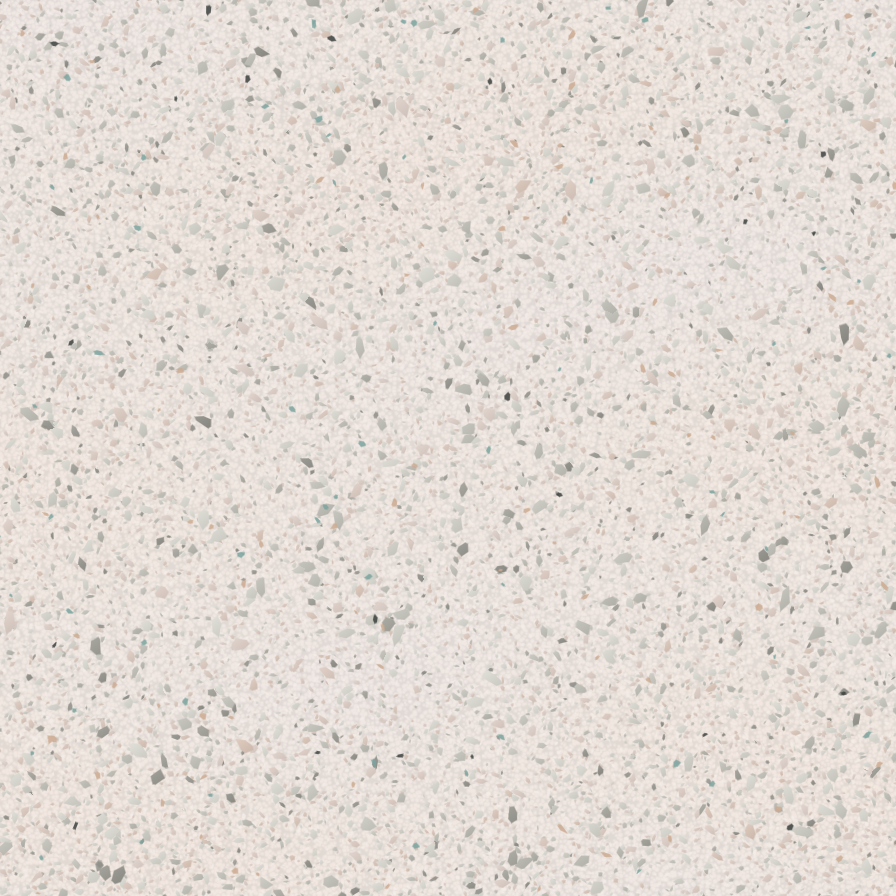
Reproduce this texture procedurally as a three.js fragment shader.

```glsl
varying vec2 vUv;

const float TAU = 6.2832;
const float EDGE = 0.0011; // half width of a soft grain edge, in canvas units

const vec3 CREAM = vec3(0.945, 0.908, 0.886);
const vec3 PASTE = vec3(0.880, 0.851, 0.829);
const vec3 CHALK = vec3(0.960, 0.932, 0.915);
const vec3 PINK_SAND = vec3(0.850, 0.800, 0.775);
const vec3 PALE_GREY = vec3(0.835, 0.832, 0.805);
const vec3 MID_GREY = vec3(0.730, 0.730, 0.700);
const vec3 DARK_GREY = vec3(0.560, 0.555, 0.530);
const vec3 TAN = vec3(0.800, 0.670, 0.570);
const vec3 TEAL = vec3(0.480, 0.640, 0.620);
const vec3 SOOT = vec3(0.230, 0.250, 0.240);

float hash(vec2 p) {
  vec3 q = fract(p.xyx * vec3(0.1031, 0.1030, 0.0973));
  q += dot(q, q.yzx + 33.33);
  return fract((q.x + q.y) * q.z);
}

vec2 hash2(vec2 p) {
  return vec2(hash(p), hash(p + 71.7));
}

// Distance to the nearest scattered point
float cellular(vec2 p) {
  vec2 cell = floor(p);
  float nearest = 2.0;
  for (int y = -1; y <= 1; y++) {
    for (int x = -1; x <= 1; x++) {
      vec2 id = cell + vec2(float(x), float(y));
      nearest = min(nearest, length(id + hash2(id) - p));
    }
  }
  return nearest;
}

// Slow variation across the slab, about -1 to 1
float drift(vec2 p) {
  return (sin(p.x * 7.0 + 2.0 * sin(p.y * 5.0)) + sin(p.y * 17.0 + sin(p.x * 6.0))) * 0.5;
}

// Signed distance to an irregular, stretched and turned chip
float chip(vec2 p, float radius, vec2 seed) {
  float turn = TAU * hash(seed + 5.3);
  float c = cos(turn);
  float s = sin(turn);
  p = mat2(c, s, -s, c) * p;
  float stretch = mix(1.0, 1.5, hash(seed + 9.1));
  p *= vec2(1.0 / stretch, stretch);
  float d = -radius;
  for (int i = 0; i < 6; i++) {
    vec2 side = seed + float(i) * 13.7;
    float angle = (float(i) + 0.7 * hash(side)) * TAU / 6.0;
    float reach = radius * mix(0.65, 1.15, hash(side + 3.9));
    d = max(d, dot(p, vec2(cos(angle), sin(angle))) - reach);
  }
  return d;
}

// Coverage, tone, kind and side light of the chips in one layer
vec4 chips(vec2 uv, float scale, float density, vec2 radii, float seed) {
  vec2 p = uv * scale + seed;
  vec2 cell = floor(p);
  vec4 result = vec4(0.0);
  for (int y = -1; y <= 1; y++) {
    for (int x = -1; x <= 1; x++) {
      vec2 id = cell + vec2(float(x), float(y));
      vec2 offset = p - id - hash2(id);
      float radius = mix(radii.x, radii.y, hash(id + 23.1));
      float d = chip(offset, radius, id + 41.0) / scale;
      float cover = (1.0 - smoothstep(-EDGE, EDGE, d)) * step(hash(id + 57.3), density);
      float light = dot(offset, vec2(-0.6, 0.8)) / radius;
      if (cover > result.x) result = vec4(cover, hash(id + 83.9), hash(id + 97.2), light);
    }
  }
  return result;
}

// Mostly grey stone, partly pink sand, darker as tone rises
vec3 stoneColor(float tone, float kind, float pinkShare) {
  vec3 grey = mix(PALE_GREY, MID_GREY, smoothstep(0.2, 0.85, tone));
  grey = mix(grey, DARK_GREY, smoothstep(0.82, 1.0, tone));
  vec3 pink = mix(PINK_SAND, TAN, 0.35 * tone * tone);
  return mix(grey, pink, step(kind, pinkShare));
}

vec3 accentColor(float kind) {
  vec3 color = mix(TAN, TEAL, step(0.4, kind));
  color = mix(color, DARK_GREY, step(0.62, kind));
  return mix(color, SOOT, step(0.9, kind));
}

vec3 addStones(vec3 base, vec4 stones, float pinkShare) {
  vec3 color = stoneColor(stones.y, stones.z, pinkShare) + 0.025 * stones.w;
  return mix(base, color, stones.x);
}

void main() {
  float patchiness = drift(vUv);

  // Fine mottled binder
  float mottle = 0.6 * cellular(vUv * 210.0) + 0.4 * cellular(vUv * 95.0 + 19.0);
  vec3 color = mix(CREAM, PASTE, smoothstep(0.2, 0.72, mottle));
  color += vec3(0.004, 0.0, -0.006) * patchiness;

  // Chalky specks, then stones from fine to coarse
  vec4 specks = chips(vUv, 130.0, 0.35, vec2(0.16, 0.32), 11.0);
  color = mix(color, CHALK, 0.7 * specks.x);
  float density = 1.0 + 0.15 * patchiness;
  color = addStones(color, chips(vUv, 122.0, 0.48 * density, vec2(0.16, 0.34), 37.0), 0.5);
  color = addStones(color, chips(vUv, 70.0, 0.42 * density, vec2(0.16, 0.36), 67.0), 0.3);
  color = addStones(color, chips(vUv, 47.0, 0.20 * density, vec2(0.19, 0.38), 131.0), 0.2);

  // Rare coloured and dark chips
  vec4 accents = chips(vUv, 75.0, 0.045, vec2(0.14, 0.30), 173.0);
  color = mix(color, accentColor(accents.z), 0.85 * accents.x);

  gl_FragColor = vec4(color, 1.0);
}
```
